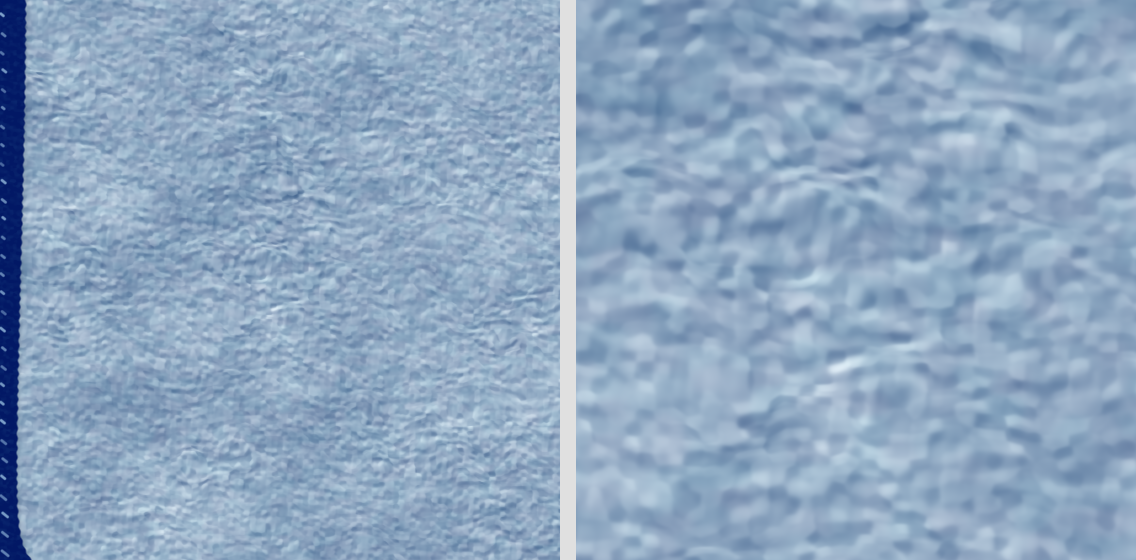
Left: the whole. Right: its middle third, enlarged.
Reproduce this texture procedurally as a Shadertoy shader.

```glsl
// Pale blue microfibre towel with wavy terry rows and a dark blue stitched hem on the left.
#define TUFT_SIZE vec2(0.0095, 0.0080)
#define ROW_SIZE vec2(0.0300, 0.0095)
#define FOLD_SIZE vec2(0.26, 0.13)
#define ROW_PITCH 0.0185
#define STITCH_PITCH 0.033
#define CONTRAST 1.0
#define SOFTNESS 0.0022
#define CLOTH_COLOR vec3(0.565, 0.663, 0.763)
#define TONE_TINT vec3(1.0, 0.90, 0.68)
#define HEM_COLOR vec3(0.008, 0.095, 0.395)
#define HEM_LIGHT vec3(0.06, 0.19, 0.46)
#define FLECK_COLOR vec3(0.50, 0.64, 0.80)

const float TAU = 6.28318;

vec3 hash3(vec2 cell) {
    vec3 q = vec3(dot(cell, vec2(127.1, 311.7)),
                  dot(cell, vec2(269.5, 183.3)),
                  dot(cell, vec2(419.2, 371.9)));
    return fract(sin(q) * 43758.5);
}

// Cellular noise with soft cell borders, about -0.5 to 0.5.
float cellNoise(vec2 p) {
    vec2 base = floor(p), f = p - base;
    float sum = 0.0, weight = 0.0;
    for (int j = -1; j <= 1; j++)
    for (int i = -1; i <= 1; i++) {
        vec2 offset = vec2(i, j);
        vec3 h = hash3(base + offset);
        vec2 d = offset + 0.15 + 0.7 * h.xy - f;
        float w = exp(-5.0 * dot(d, d));
        sum += w * (h.z - 0.5);
        weight += w;
    }
    return sum / weight;
}

float segmentDistance(vec2 p, vec2 a, vec2 b) {
    vec2 ab = b - a;
    return length(p - a - ab * clamp(dot(p - a, ab) / dot(ab, ab), 0.0, 1.0));
}

// Strength of the crumpled pile: a wandering vertical band plus loose patches.
float crumple(vec2 p) {
    float x = p.x - 0.49 - 0.035 * sin(p.y * 11.0 + 1.0);
    float band = exp(-x * x / 0.009) * smoothstep(0.25, 0.5, p.y);
    float patches = smoothstep(0.0, 0.4, cellNoise(p * vec2(6.0, 8.0) + 31.0));
    return clamp(0.8 * band + 0.6 * patches, 0.0, 1.0);
}

vec3 cloth(vec2 p) {
    float rough = crumple(p);

    // Layered sines and noise bend the rows.
    vec2 q = p;
    q.y += 0.004 * sin(p.x * 17.0 + 3.0 * sin(p.y * 7.0))
         + 0.002 * sin(p.x * 53.0 + p.y * 31.0);
    float bend = cellNoise(p * vec2(22.0, 30.0) + 5.0);
    q.y += 0.012 * bend * (0.5 + rough);

    // Fine tufts, lit from above by comparing two heights.
    vec2 tuftPos = q / TUFT_SIZE;
    float tuft = cellNoise(tuftPos);
    float relief = tuft - cellNoise(tuftPos + vec2(-0.25, 0.75));
    float rowGrain = cellNoise(q / ROW_SIZE + 71.0);
    float rowWave = sin(TAU * (q.y / ROW_PITCH + 0.5 * bend));

    float tone = 0.13 * tuft + 0.09 * relief + 0.16 * rowGrain;
    tone += rowWave * (0.008 + 0.030 * rough);
    tone *= CONTRAST * (0.85 + 0.45 * rough);

    // Broad folds and faint vertical knit lines.
    vec2 slanted = vec2(p.x + 0.3 * p.y, p.y - 0.25 * p.x);
    tone += 0.10 * cellNoise(slanted / FOLD_SIZE + 13.0);
    tone += 0.06 * cellNoise(p * vec2(13.0, 17.0) + 47.0);
    tone += 0.006 * sin(TAU * p.x / 0.0125 + 4.0 * bend);
    tone += 0.012 * rough;

    float lilac = cellNoise(p / vec2(0.020, 0.014) + 90.0);
    return CLOTH_COLOR + tone * TONE_TINT + lilac * vec3(0.035, -0.005, 0.0);
}

float hemWidth(float y) {
    float scallop = 0.0011 * sin(TAU * y / 0.0165 + sin(y * 40.0));
    return 0.030 + 0.016 * smoothstep(0.1, 1.0, y) + 0.026 * exp(-y * 30.0) + scallop;
}

vec3 hem(vec2 p) {
    // Slanted sewing threads.
    float thread = 0.5 + 0.5 * sin(TAU * (p.y + 0.35 * p.x) / 0.0165);
    float grain = cellNoise(p / vec2(0.006, 0.005) + 17.0);
    vec3 color = mix(HEM_COLOR, HEM_LIGHT, clamp(0.22 * thread + 0.7 * grain, 0.0, 1.0));

    // Pale flecks of cloth between the stitches, longer towards the bottom.
    float id = floor(p.y / STITCH_PITCH);
    vec3 h = hash3(vec2(id, 8.0));
    vec2 local = vec2(p.x, p.y - (id + 0.5) * STITCH_PITCH);
    float reach = 0.003 + 0.003 * h.x + 0.006 * exp(-p.y * 6.0);
    vec2 start = vec2(0.001 + 0.004 * h.y, 0.004 * (h.z - 0.5));
    float d = segmentDistance(local, start, start + vec2(reach, -0.8 * reach));
    float fleck = 1.0 - smoothstep(0.0008, 0.0008 + 1.5 * SOFTNESS, d);
    return mix(color, FLECK_COLOR, fleck * (0.55 + 0.45 * h.z));
}

void mainImage(out vec4 fragColor, in vec2 fragCoord) {
    vec2 p = fragCoord / iResolution.y;
    float soft = max(SOFTNESS, 1.0 / iResolution.y);
    float beyondHem = p.x - hemWidth(p.y);

    // Cloth darkens slightly where it meets the hem.
    vec3 color = cloth(p) * (1.0 - 0.12 * exp(-max(beyondHem, 0.0) / 0.004));
    color = mix(hem(p), color, smoothstep(-soft, soft, beyondHem));
    fragColor = vec4(clamp(color, 0.0, 1.0), 1.0);
}
```
